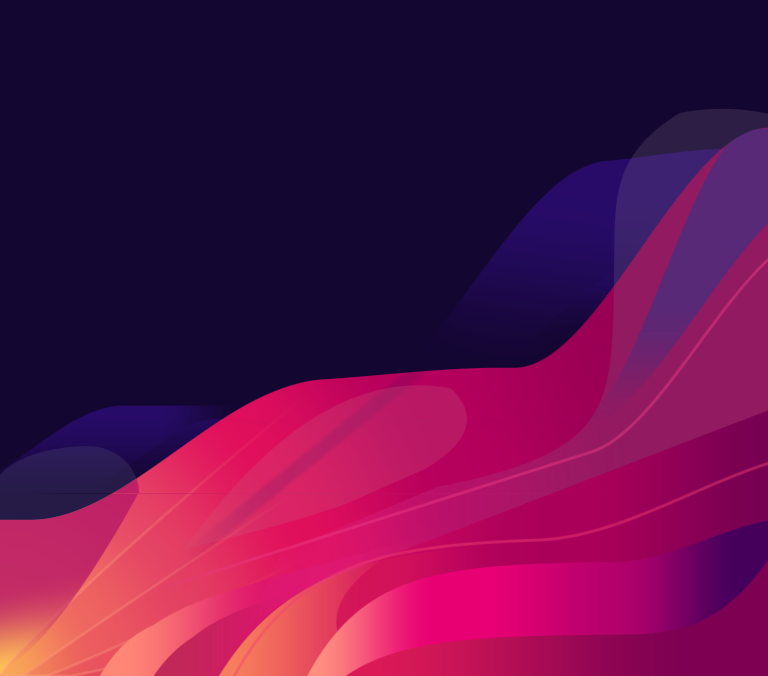
A Shadertoy shader for this background:

```glsl
// Flowing translucent waves, orange to magenta, rising over a deep indigo backdrop.

float ramp(float a, float b, float x) { return smoothstep(a, b, x); }

// Curve that rises quickly from x0 and then levels off
float swell(float x, float x0, float width) { return 1. - exp((x0 - x) / width); }

// Antialiased coverage of the region where d > 0
float fill(float d) { return clamp(d / max(fwidth(d), 1e-5) + .5, 0., 1.); }

// Soft stroke along d = 0, width as a share of the canvas height
float stroke(float d, float width) {
  float slope = max(length(vec2(dFdx(d), dFdy(d))) * iResolution.y, 1e-4);
  return 1. - smoothstep(width * .4, width + 1. / iResolution.y, abs(d) / slope);
}

// Warm to magenta gradient spreading from the lower left corner
vec3 waveColor(float d) {
  vec3 c = mix(vec3(1, .76, .34), vec3(.95, .45, .39), ramp(0., .14, d));
  c = mix(c, vec3(.9, .28, .4), ramp(.12, .27, d));
  c = mix(c, vec3(.88, .06, .36), ramp(.24, .43, d));
  c = mix(c, vec3(.71, 0, .36), ramp(.42, .64, d));
  return mix(c, vec3(.6, 0, .33), ramp(.64, .9, d));
}

// Indigo hills behind the main wave
vec3 backdrop(float x, float y) {
  vec3 night = vec3(.075, .022, .19), indigo = vec3(.155, .045, .41);
  float right = .4 + .36 * ramp(.44, .79, x) + .02 * ramp(.75, .95, x);
  float rightFold = .48 + .125 * ramp(.64, .83, x);
  float left = .27 + .13 * ramp(-.08, .16, x);
  float leftFold = .28 + .1 * ramp(.1, .28, x);
  vec3 c = mix(night, indigo, fill(right - y) * ramp(.5, .62, x) * ramp(.42, .72, y + .15 * (x - .7)));
  vec3 shade = mix(night, indigo, ramp(.49, .63, y));
  c = mix(c, shade, .8 * fill(rightFold - y) * ramp(.67, .74, x));
  shade = mix(night, indigo, ramp(.25, .4, y));
  c = mix(c, shade, fill(left - y) * ramp(.32, .2, x));
  shade = mix(night, indigo, ramp(.27, .42, y));
  return mix(c, shade, .8 * fill(leftFold - y) * ramp(.1, .16, x));
}

// Main wave with the violet band and the folds near the corner
vec3 mainWave(float x, float y) {
  vec3 c = waveColor(length(vec2(x, .8 * y)));
  float bandTop = .38 + .43 * ramp(.75, .98, x);
  float bandLow = .36 + .36 * ramp(.74, 1.08, x);
  float band = fill(bandTop - y) * fill(y - bandLow) * ramp(.36, .56, y);
  c = mix(c, vec3(.26, .09, .46), .88 * band);

  // Darker crease falling from the crest
  float crease = stroke(y - .445 - .92 * (x - .537), .014);
  c = mix(c, vec3(.52, .03, .36), .38 * crease * ramp(.22, .36, x) * ramp(.6, .52, x));

  // Fan of folds
  for (float k = 0.; k < 4.; k++) {
    float fold = y - (.95 - .2 * k) * pow(max(x - .03 * k, 0.), .9 + .08 * k);
    float fade = ramp(.42, .08, x);
    c = mix(c, vec3(.84, .1, .32), .15 * fade * fill(-fold));
    c = mix(c, vec3(1, .62, .5), .35 * fade * stroke(fold, .0018));
  }
  return c;
}

// Overlapping sheets along the lower edge
vec3 lowerWaves(vec3 c, float x, float y, float shelf) {
  float lobeTop = .1 * swell(x, .13, .05) + .3 * max(x - .2, 0.);
  float lobeLow = .1 * swell(x, .2, .06) + .2 * max(x - .25, 0.);
  vec3 tint = mix(vec3(1, .53, .46), vec3(.87, .08, .42), ramp(.15, .36, x));
  c = mix(c, tint, fill(lobeTop - y) * ramp(.56, .36, x));
  tint = mix(vec3(.75, .16, .34), vec3(.86, .08, .42), ramp(.2, .38, x));
  c = mix(c, tint, fill(lobeLow - y) * ramp(.56, .4, x));

  // Crimson shelf
  tint = mix(vec3(.82, .04, .38), vec3(.67, 0, .35), ramp(.45, .72, x));
  tint = mix(tint, vec3(.47, 0, .32), ramp(.75, 1., x));
  c = mix(c, tint, fill(shelf - y) * ramp(.32, .5, x));

  // Orange sheet and the rounded crimson one in front of it
  float sheet = .2 * swell(x, .285, .11) - y;
  tint = mix(vec3(.97, .5, .36), vec3(.86, .16, .36), ramp(.28, .5, x));
  c = mix(c, tint, fill(sheet) * ramp(.58, .42, x));
  float roundEnd = x - .438 - 7. * pow(abs(y - .08), 2.);
  c = mix(c, vec3(.82, .06, .34), .75 * fill(min(roundEnd, sheet)) * ramp(.64, .48, x));

  // Hot pink tube, turning violet at its right end
  float tubeTop = .17 * swell(x, .4, .08) + .065 * ramp(.8, 1.04, x);
  float tubeLow = .062 * swell(x, .45, .08) + .11 * pow(max(x * 5. - 4., 0.), 3.);
  tint = mix(vec3(1, .57, .5), vec3(.91, 0, .45), ramp(.4, .57, x));
  tint = mix(tint, vec3(.7, 0, .42), ramp(.62, .82, x));
  tint = mix(tint, vec3(.27, 0, .36), ramp(.8, .97, x));
  c = mix(c, tint, fill(tubeTop - y));
  tint = mix(vec3(.86, .1, .34), vec3(.49, 0, .32), ramp(.46, .92, x));
  return mix(c, tint, fill(tubeLow - y));
}

void mainImage(out vec4 fragColor, in vec2 fragCoord) {
  vec2 uv = fragCoord / iResolution.xy;
  float x = uv.x, y = uv.y;
  float ridge = .231 + .205 * ramp(.04, .42, x) + .02 * ramp(.35, .65, x) + .355 * ramp(.67, 1., x);
  float bend = max(.443 - x, 0.), shelf = .15 + .436 * (x - .443) - 1.7 * bend * bend;
  float body = fill(ridge - y);
  vec3 c = lowerWaves(mix(backdrop(x, y), mainWave(x, y), body), x, y, shelf);

  // Glass leaf at the left
  vec2 q = (uv - vec2(.115, .27)) / vec2(x < .115 ? .125 : .066, .07);
  float leafSide = .18 * pow(clamp((y - .01) / .26, 0., 1.), .7) - x;
  float leaf = fill(y > .27 ? 1. - length(q) : leafSide);
  vec3 leafTint = mix(vec3(.3, .28, .45), vec3(.72, .1, .4), body);
  c = mix(c, leafTint, leaf * mix(.32, .82 * ramp(0., .13, y - .3 * x), body));

  // Glass lobe in the centre
  float lobe = min(.43 - 2.6 * (.545 - x) * (.545 - x) - y, y - .127 - .5 * (x - .195));
  lobe = fill(min(lobe, .608 - 10. * (y - .38) * (y - .38) - x));
  c = mix(c, vec3(.78, .38, .5), .25 * lobe * ramp(.18, .32, x));

  // Glass ribbon sweeping up to the right edge
  float side = .8 - .23 * exp(-max(y - .28, 0.) / .05) - 2.1 * max(.28 - y, 0.);
  side += .09 * pow(max((y - .6) / .236, 0.), 4.);
  float cap = .839 - 2. * (x - .94) * (x - .94) - y;
  float ribbon = fill(min(min(x - side, cap), y - shelf)) * ramp(.25, .5, x);
  c = mix(c, mix(vec3(.88, .18, .58), vec3(.48, .4, .52), ramp(.45, .8, x)), .25 * ribbon);

  // Fine highlights
  float upper = y - .209 - .36 * (x - .43) - .22 * ramp(.77, 1.05, x);
  float lower = y - .205 * swell(x, .305, .1) - .13 * ramp(.7, 1.1, x);
  c = mix(c, vec3(.92, .22, .52), .5 * stroke(upper, .002) * ramp(.15, .35, x));
  c = mix(c, vec3(.95, .25, .45), .45 * stroke(lower, .002));
  fragColor = vec4(c, 1);
}
```
